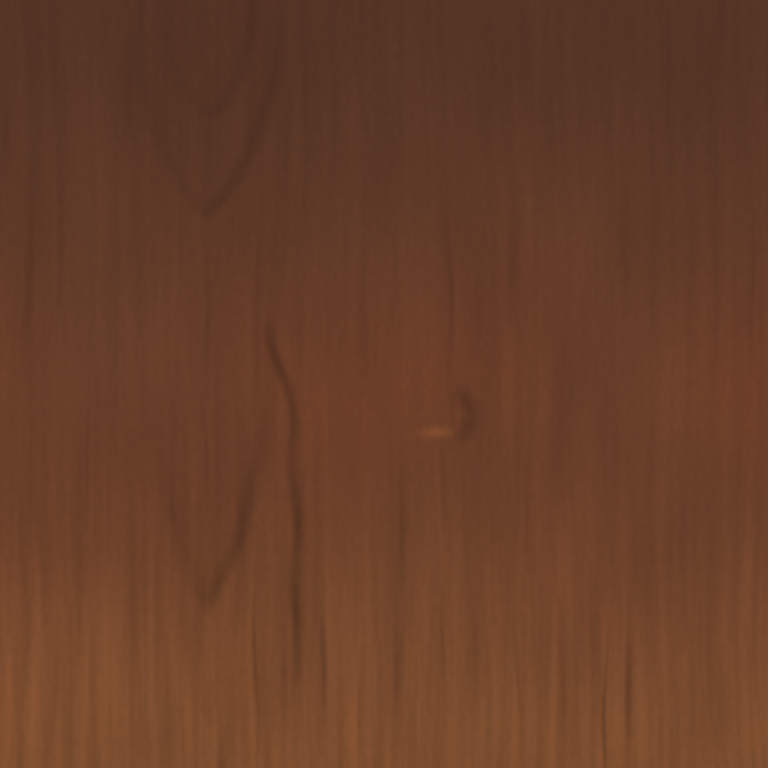
A Shadertoy shader for this texture:

```glsl
// Dark stained wood board: vertical grain, pointed arches, soft streaks and a small knot.
#define TOP_COLOR vec3(0.335, 0.205, 0.148)
#define MID_COLOR vec3(0.406, 0.247, 0.164)
#define LOW_COLOR vec3(0.485, 0.302, 0.184)
#define RED_TINT vec3(0.022, -0.003, -0.004)
#define GRAIN_SCALE 62.0
#define GRAIN_STRENGTH 0.085
#define STREAK_STRENGTH 0.15
#define ARCH_STRENGTH 0.13
#define MOTTLE_STRENGTH 0.10
#define KNOT_CENTER vec2(0.592, 0.437)

vec2 hash2(vec2 p) {
    vec3 q = fract(p.xyx * vec3(0.1031, 0.1030, 0.0973));
    q += dot(q, q.yzx + 33.33);
    return fract((q.xx + q.yz) * q.zy);
}

float corner(vec2 cell, vec2 offset) {
    float angle = 6.2832 * hash2(cell).x;
    return dot(vec2(cos(angle), sin(angle)), offset);
}

// Gradient noise, roughly -0.7 to 0.7
float noise(vec2 p) {
    vec2 i = floor(p), f = fract(p);
    vec2 u = f * f * f * (f * (f * 6.0 - 15.0) + 10.0);
    vec2 e = vec2(1.0, 0.0);
    return mix(mix(corner(i, f), corner(i + e, f - e), u.x),
               mix(corner(i + e.yx, f - e.yx), corner(i + 1.0, f - 1.0), u.x), u.y);
}

float line(float d, float width) {
    return exp(-d * d / (width * width));
}

// Downward pointing arches; each is tip height, half width, rise, darkness
float arches(vec2 p) {
    const vec4 ARCH[4] = vec4[4](
        vec4(0.845, 0.065, 0.055, 0.55), vec4(0.715, 0.115, 0.130, 0.75),
        vec4(0.205, 0.095, 0.170, 1.00), vec4(0.055, 0.040, 0.090, 0.35));
    float sum = 0.0;
    for (int i = 0; i < 4; i++) {
        vec4 a = ARCH[i];
        float h = p.y - a.x;
        float dx = p.x - 0.270 + 0.006 * noise(vec2(p.y * 9.0, float(i) * 7.3));
        float halfWidth = a.y * (1.0 - exp(-max(h, -0.1) / a.z));
        float d = sqrt(dx * dx + 0.00006) - halfWidth;
        float fade = smoothstep(-0.03, 0.01, h) * (1.0 - smoothstep(0.10, 0.39, h));
        float side = mix(0.45, 1.0, smoothstep(-0.02, 0.02, dx));
        float inside = 1.0 - smoothstep(-0.012, 0.004, d);
        sum += a.w * fade * (side * line(d, 0.010) + 0.25 * inside);
    }
    return sum;
}

// Short vertical streaks scattered one per cell
float streaks(vec2 p) {
    vec2 grid = vec2(20.0, 4.0);
    vec2 base = floor(p * grid);
    float sum = 0.0;
    for (int j = -1; j <= 1; j++)
    for (int i = -1; i <= 1; i++) {
        vec2 cell = base + vec2(i, j);
        vec2 r = hash2(cell + 17.0), s = hash2(cell + 71.0);
        vec2 d = p - (cell + 0.2 + 0.6 * r) / grid;
        d.x += 0.008 * noise(vec2(p.y * 8.0, cell.x * 3.7));
        sum += s.x * s.x * line(d.x, 0.003 + 0.004 * s.y) * line(d.y, 0.05 + 0.06 * r.x);
    }
    return sum;
}

// Long crooked crack right of the arches
float crack(vec2 p) {
    float bend = 0.350 + 0.034 * smoothstep(0.59, 0.43, p.y);
    float d = p.x - bend + 0.010 * noise(vec2(p.y * 11.0, 4.2));
    float span = smoothstep(0.07, 0.20, p.y) * (1.0 - smoothstep(0.54, 0.60, p.y));
    return span * line(d, 0.007) * (0.75 + 0.5 * noise(vec2(p.y * 14.0, 8.6)));
}

void mainImage(out vec4 fragColor, in vec2 fragCoord) {
    vec2 p = fragCoord / iResolution.xy;

    // Stain darkening toward the top, with a cloudy border
    float cloud = noise(p * vec2(3.0, 2.3) + 5.0) + 0.5 * noise(p * vec2(7.0, 5.0) + 19.0);
    float level = p.y + 0.09 * cloud;
    vec3 color = mix(LOW_COLOR, MID_COLOR, smoothstep(0.0, 0.43, level));
    color = mix(color, TOP_COLOR, smoothstep(0.45, 1.02, level));
    float redness = line(p.y - 0.46, 0.20) * (0.5 + noise(p * vec2(4.0, 3.0) + 31.0));
    color += RED_TINT * redness;

    // Fine fibres bending slightly along the board
    float x = p.x + 0.012 * noise(p * vec2(3.0, 2.5) + 9.0);
    float grain = noise(vec2(x * GRAIN_SCALE, p.y * 3.0))
                + 0.5 * noise(vec2(x * GRAIN_SCALE * 2.1, p.y * 9.0) + 40.0);
    float contrast = mix(1.25, 0.6, smoothstep(0.1, 0.5, p.y));
    float shade = 1.0 + GRAIN_STRENGTH * contrast * grain;
    shade += 0.035 * noise(p * vec2(150.0, 75.0));
    shade += MOTTLE_STRENGTH * 0.5 * noise(p * vec2(12.0, 5.0) + 63.0);

    // Dark figure
    shade -= ARCH_STRENGTH * arches(p);
    shade -= STREAK_STRENGTH * contrast * streaks(p);
    shade -= 0.24 * crack(p);

    // Knot: a pale fleck beside a dark hook
    vec2 k = p - KNOT_CENTER;
    float hook = line(length(k * vec2(1.0, 0.8) - vec2(0.002, 0.018)) - 0.020, 0.010);
    shade -= 0.13 * hook * smoothstep(-0.012, 0.016, k.x);
    float fleck = line(k.x + 0.022, 0.022) * line(k.y, 0.007);
    color += vec3(0.085, 0.050, 0.018) * fleck;

    fragColor = vec4(clamp(color * shade, 0.0, 1.0), 1.0);
}
```
